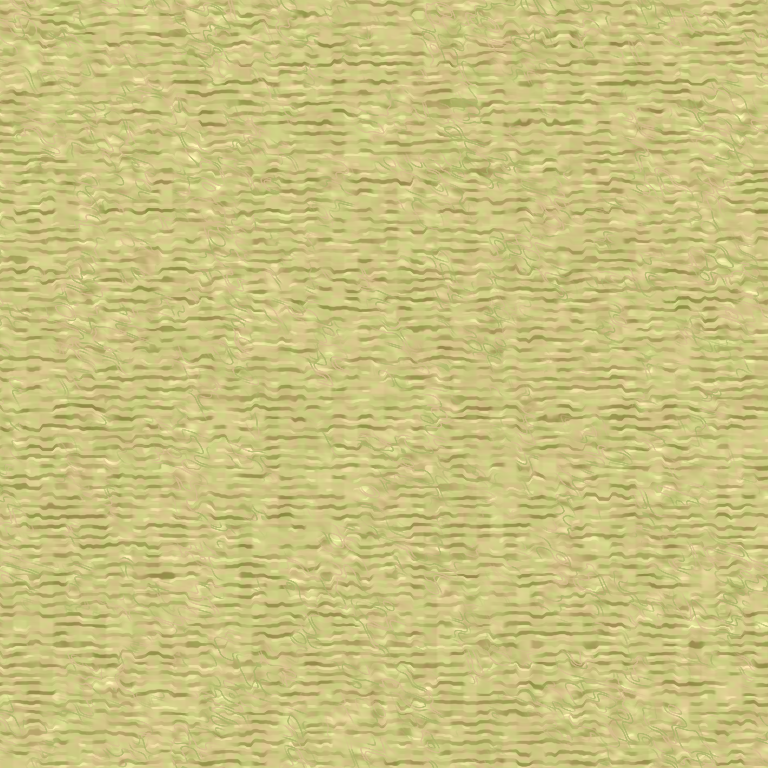
Reproduce this texture procedurally as a three.js fragment shader.

```glsl
varying vec2 vUv;

const vec3 STRAW = vec3(0.825, 0.793, 0.528);
const vec3 TONE_AXIS = vec3(1.0, 0.97, 1.0);
const vec3 GREEN_AXIS = vec3(-0.046, 0.044, -0.034);
const vec3 LINE_PINK = vec3(0.85, 0.74, 0.56);
const vec3 LINE_GREEN = vec3(0.67, 0.71, 0.41);

const float RIBS = 78.0;
const float COLUMNS = 58.0;
const float RIB_WOBBLE = 0.42;
const float GROOVE_DEPTH = 0.205;
const float LIP_LIGHT = 0.085;
const float BLOCK_TINT = 0.07;
const float RELIEF = 0.40;
const float RELIEF_STEP = 0.0026;
const float LINE_WIDTH = 0.0005;
const float LINE_SOFT = 0.0010;
const float LINE_OPACITY = 0.8;

float hash(vec2 p) {
  return fract(sin(dot(p, vec2(12.9898, 78.233))) * 43758.5453);
}

// Value noise; a larger edge gives flatter cells with steeper borders.
float cellNoise(vec2 p, float edge) {
  vec2 i = floor(p);
  vec2 f = smoothstep(edge, 1.0 - edge, fract(p));
  float low = mix(hash(i), hash(i + vec2(1.0, 0.0)), f.x);
  float high = mix(hash(i + vec2(0.0, 1.0)), hash(i + vec2(1.0, 1.0)), f.x);
  return mix(low, high, f.y);
}

// Small scattered areas where the ribs break into crumples.
float crumpleMask(vec2 p) {
  float patches = cellNoise(p * 13.0 + 3.7, 0.0);
  float detail = cellNoise(p * 42.0 + 8.1, 0.0);
  float streaks = cellNoise(p * vec2(46.0, 14.0) + 21.3, 0.0);
  return smoothstep(0.42, 0.64, 0.25 * patches + 0.45 * detail + 0.3 * streaks);
}

// Bumps on a slanted lattice, so that their flanks run diagonally.
float bumpHeight(vec2 p) {
  vec2 slanted = vec2(p.x + 0.5 * p.y, p.y + 0.3 * p.x);
  return cellNoise(slanted * vec2(84.0, 112.0) + 5.2, 0.0);
}

float creaseField(vec2 p) {
  return cellNoise((p + vec2(0.4, 0.3) * p.yx) * vec2(60.0, 78.0) + 40.6, 0.05);
}

// Thin contours of the crease field, kept at an even width by its slope.
float creaseLine(vec2 p) {
  const float STEP = 0.0005;
  float level = creaseField(p);
  vec2 slope = vec2(creaseField(p + vec2(STEP, 0.0)) - level,
                    creaseField(p + vec2(0.0, STEP)) - level) / STEP;
  float distanceToLine = abs(abs(level - 0.5) - 0.13) / max(length(slope), 8.0);
  return 1.0 - smoothstep(LINE_WIDTH, LINE_WIDTH + LINE_SOFT, distanceToLine);
}

float band(float x, float center, float core, float rim) {
  return 1.0 - smoothstep(core, rim, abs(x - center));
}

void main() {
  vec2 p = vUv;
  float crumple = crumpleMask(p);

  // Ribs with small steps at the upright threads
  float wobble = cellNoise(p * vec2(COLUMNS, 44.0) + 11.4, 0.3) - 0.5;
  wobble += 0.5 * (cellNoise(p * vec2(120.0, 70.0) + 33.1, 0.2) - 0.5);
  float ribPosition = p.y * RIBS + wobble * RIB_WOBBLE * (1.0 + crumple);
  float rib = floor(ribPosition);
  float across = fract(ribPosition);

  // Grooves cut into short dashes, with a lit lip below
  float dash = cellNoise(vec2(p.x * COLUMNS + 0.4, rib), 0.25);
  float run = cellNoise(vec2(p.x * 24.0 + hash(vec2(rib, 2.0)), rib + 130.0), 0.1);
  float groove = band(across, 0.55, 0.10, 0.27);
  groove *= smoothstep(0.12, 0.75, 0.55 * dash + 0.45 * run);
  groove *= (0.8 + 0.35 * hash(vec2(rib, 9.0))) * (1.0 - 0.55 * crumple);
  float glint = cellNoise(vec2(p.x * 84.0, rib + 50.0), 0.1);
  float lip = band(across, 0.2, 0.07, 0.2) * smoothstep(0.5, 0.95, glint);

  // Faint blocks and upright threads
  float block = cellNoise(p * vec2(COLUMNS, RIBS) + 17.5, 0.38) - 0.5;
  float thread = cellNoise(p * vec2(COLUMNS, 17.0) + 61.5, 0.38) - 0.5;

  // Slanted light on the small bumps
  vec2 lightStep = RELIEF_STEP * vec2(0.7, -0.7);
  float relief = bumpHeight(p + lightStep) - bumpHeight(p - lightStep);
  relief *= RELIEF * mix(0.14, 0.72, crumple);

  float tone = relief + LIP_LIGHT * lip - GROOVE_DEPTH * groove;
  tone += BLOCK_TINT * (0.65 * block + 0.4 * thread);
  float hue = cellNoise(p * vec2(86.0, 128.0) + 83.2, 0.25) - 0.5;
  hue += 0.25 * (cellNoise(p * vec2(COLUMNS, 24.0) + 29.8, 0.3) - 0.5);
  vec3 color = STRAW + TONE_AXIS * tone + GREEN_AXIS * hue;

  // Pink and green crease lines in the crumples
  float lineHue = smoothstep(0.4, 0.65, cellNoise(p * 64.0 + 71.9, 0.1));
  vec3 lineColor = mix(LINE_PINK, LINE_GREEN, lineHue);
  color = mix(color, lineColor, creaseLine(p) * crumple * LINE_OPACITY);

  gl_FragColor = vec4(color, 1.0);
}
```
